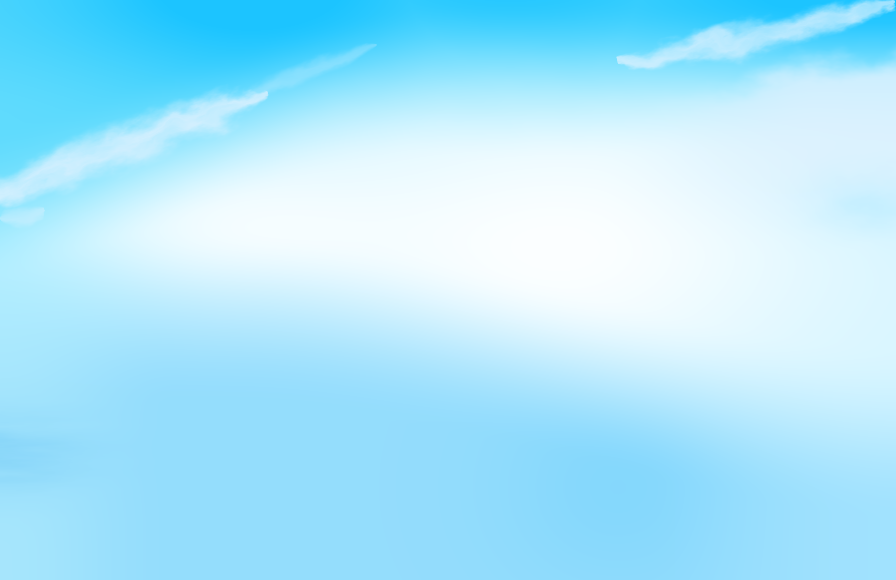
Write a Shadertoy shader that draws this texture.

```glsl
// Soft daylight sky: an azure top, a wide glowing band of haze and a pale blue base.
// Curved smoothstep edges and Gaussian glows build the gradients; tapered segments
// warped by fractal gradient noise make the wispy clouds.

const vec3 AZURE = vec3(0.11, 0.77, 1.00);
const vec3 CYAN  = vec3(0.38, 0.86, 0.99);
const vec3 BASE  = vec3(0.58, 0.865, 0.99);
const vec3 CLOUD = vec3(0.87, 0.945, 0.995);

vec2 hashGradient(vec2 cell) {
    vec2 h = vec2(dot(cell, vec2(127.1, 311.7)), dot(cell, vec2(269.5, 183.3)));
    return 2.0 * fract(sin(h) * 43758.5) - 1.0;
}

float gradientNoise(vec2 p) {
    vec2 i = floor(p), f = fract(p);
    vec2 u = f * f * f * (f * (f * 6.0 - 15.0) + 10.0);
    vec2 e = vec2(0.0, 1.0);
    float low = mix(dot(hashGradient(i), f),
                    dot(hashGradient(i + e.yx), f - e.yx), u.x);
    float high = mix(dot(hashGradient(i + e.xy), f - e.xy),
                     dot(hashGradient(i + e.yy), f - e.yy), u.x);
    return mix(low, high, u.y);
}

float fbm(vec2 p) {
    float sum = 0.0, amplitude = 0.5;
    for (int i = 0; i < 5; i++) {
        sum += amplitude * gradientNoise(p);
        p = mat2(1.6, 1.2, -1.2, 1.6) * p + 3.7;
        amplitude *= 0.5;
    }
    return sum;
}

// Elliptical Gaussian spot, 1 at its centre.
float glow(vec2 p, vec2 centre, vec2 radius) {
    vec2 d = (p - centre) / radius;
    return exp(-dot(d, d));
}

// Cloud streak from a to b: widest in the middle, ragged along its rim.
float wisp(vec2 p, vec2 a, vec2 b, float width, float ragged) {
    vec2 axis = b - a;
    float len = length(axis);
    vec2 dir = axis / len;
    vec2 q = vec2(dot(p - a, dir), dot(p - a, vec2(-dir.y, dir.x)));
    q.y += ragged * fbm(q * vec2(13.0, 24.0) + a * 9.0);
    float along = q.x / len;
    float taper = sqrt(max(4.0 * along * (1.0 - along), 0.0));
    float body = 1.0 - smoothstep(0.15, 1.0, abs(q.y) / (width * taper + 0.001));
    float fibres = 0.85 + 0.5 * fbm(q * vec2(14.0, 50.0));
    return clamp(body * fibres, 0.0, 1.0) * smoothstep(0.0, 0.12, taper);
}

vec3 upperSky(vec2 uv) {
    float crown = glow(uv, vec2(0.28, 1.04), vec2(0.20, 0.19));
    float corner = glow(uv, vec2(1.0, 1.03), vec2(0.30, 0.14));
    float middle = 0.65 * glow(uv, vec2(0.57, 1.04), vec2(0.22, 0.12));
    float edge = 0.25 * smoothstep(0.8, 1.0, uv.y);
    return mix(CYAN, AZURE, clamp(max(max(crown, corner), middle) + edge, 0.0, 1.0));
}

vec3 hazeColor(vec2 uv) {
    vec3 pale = mix(vec3(0.70, 0.935, 1.0), vec3(0.84, 0.96, 1.0),
                    smoothstep(0.0, 0.28, uv.x));
    float light = glow(uv, vec2(0.63, 0.57), vec2(0.27, 0.24))
                + 0.65 * glow(uv, vec2(0.26, 0.61), vec2(0.18, 0.11));
    return mix(pale, vec3(0.985, 0.997, 1.0), min(light, 1.0));
}

vec3 lowerSky(vec2 uv) {
    vec3 col = mix(BASE, vec3(0.65, 0.90, 0.99), 1.0 - smoothstep(0.0, 0.2, uv.x));
    col = mix(col, vec3(0.52, 0.845, 0.99), glow(uv, vec2(0.69, 0.16), vec2(0.13, 0.18)));
    return mix(col, vec3(0.63, 0.885, 0.995), smoothstep(0.72, 1.0, uv.x));
}

void mainImage(out vec4 fragColor, in vec2 fragCoord) {
    vec2 uv = fragCoord / iResolution.xy;
    vec2 p = fragCoord / iResolution.y;
    float aspect = iResolution.x / iResolution.y;
    vec2 toCanvas = vec2(aspect, 1.0);

    // Three sky layers joined along curved, soft edges
    float hazeTop = mix(0.615, 0.865, smoothstep(-0.15, 0.5, uv.x));
    float hazeBottom = 0.46 - 0.20 * smoothstep(0.25, 1.05, uv.x);
    float drift = 0.025 * fbm(p * vec2(3.0, 5.0));
    vec3 col = mix(hazeColor(uv), upperSky(uv),
                   smoothstep(hazeTop - 0.14, hazeTop + 0.13, uv.y + drift));
    col = mix(lowerSky(uv), col,
              smoothstep(hazeBottom - 0.16, hazeBottom + 0.14, uv.y));

    // Ragged cloud bank rising to the right
    float bankRim = mix(0.81, 0.90, smoothstep(0.7, 1.0, uv.x));
    float bank = smoothstep(-0.035, 0.03, bankRim - uv.y + 0.09 * fbm(p * vec2(7.0, 12.0)));
    bank *= smoothstep(0.66, 0.92, uv.x) * smoothstep(0.55, 0.76, uv.y);
    col = mix(col, CLOUD, 0.8 * bank);
    float gap = glow(uv, vec2(0.98, 0.65), vec2(0.08, 0.06));
    col = mix(col, vec3(0.70, 0.92, 1.0), gap * (0.45 + 0.7 * fbm(p * vec2(8.0, 15.0))));

    // Slanted wisps, left then right
    float left = wisp(p, vec2(-0.04, 0.65) * toCanvas, vec2(0.30, 0.838) * toCanvas, 0.05, 0.05);
    float tail = wisp(p, vec2(0.26, 0.825) * toCanvas, vec2(0.42, 0.925) * toCanvas, 0.02, 0.03);
    float puff = wisp(p, vec2(0.0, 0.625) * toCanvas, vec2(0.05, 0.635) * toCanvas, 0.02, 0.03);
    float right = wisp(p, vec2(0.69, 0.885) * toCanvas, vec2(1.0, 0.992) * toCanvas, 0.036, 0.05);
    col = mix(col, CLOUD, max(max(0.92 * left, 0.35 * tail), max(0.5 * puff, 0.85 * right)));

    // Faint blue shadow streaks at the lower left
    float streaks = 0.6 + 0.9 * fbm(p * vec2(4.0, 28.0));
    float shadow = glow(uv, vec2(0.0, 0.22), vec2(0.09, 0.07)) * streaks;
    col = mix(col, vec3(0.48, 0.81, 0.97), clamp(shadow, 0.0, 1.0));

    fragColor = vec4(col, 1.0);
}
```
